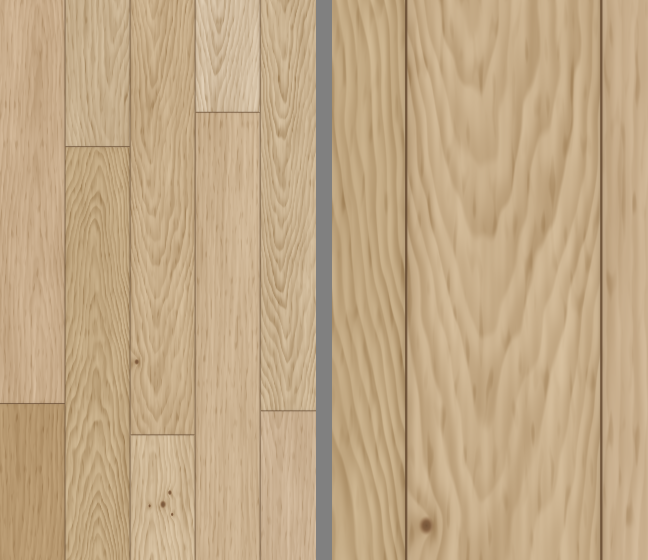
Left, the full canvas; right, a detail of the centre.
Reproduce this texture procedurally as a Shadertoy shader.

```glsl
#define PLANK_WIDTH 0.2058
#define SEAM_HALF 0.0012
#define SEAM_COLOR vec3(0.40, 0.29, 0.19)
#define KNOT_COLOR vec3(0.47, 0.32, 0.20)
#define GRAIN_TINT vec3(0.75, 1.0, 1.4)
#define RING_DENSITY 13.0
#define RING_DEPTH 0.15
#define FIBRE_DEPTH 0.065
#define PORE_DEPTH 0.10
#define LONE_KNOT vec2(0.433, 0.627)
#define KNOT_CLUSTER vec2(0.516, 0.176)

// Height of the butt joint in each column, in canvas widths
const float JOINT[5] = float[5](0.495, 1.308, 0.396, 1.417, 0.472);

// Plank tone in rgb, strength of the arched figure in w
const vec4 UPPER[5] = vec4[5](
    vec4(0.79, 0.68, 0.55, 0.35), vec4(0.79, 0.70, 0.57, 0.60),
    vec4(0.79, 0.69, 0.55, 0.80), vec4(0.83, 0.75, 0.64, 0.75),
    vec4(0.80, 0.71, 0.58, 1.00));
const vec4 LOWER[5] = vec4[5](
    vec4(0.72, 0.60, 0.44, 0.30), vec4(0.77, 0.67, 0.52, 1.00),
    vec4(0.82, 0.73, 0.60, 0.55), vec4(0.80, 0.70, 0.57, 0.12),
    vec4(0.80, 0.70, 0.58, 0.40));

float hash(vec2 p) {
    vec3 q = fract(p.xyx * vec3(0.1031, 0.1030, 0.0973));
    q += dot(q, q.yzx + 33.33);
    return fract((q.x + q.y) * q.z);
}

float corner(vec2 cell, vec2 offset) {
    float a = 6.2832 * hash(cell);
    return dot(vec2(cos(a), sin(a)), offset);
}

float gradientNoise(vec2 p) {
    vec2 i = floor(p), f = p - i, e = vec2(0.0, 1.0);
    vec2 u = f * f * f * (f * (f * 6.0 - 15.0) + 10.0);
    return mix(mix(corner(i, f), corner(i + e.yx, f - e.yx), u.x),
               mix(corner(i + e, f - e), corner(i + 1.0, f - 1.0), u.x), u.y);
}

// Distance to the nearest knot, in knot radii
float knotDistance(vec2 p) {
    float d = length((p - LONE_KNOT) * vec2(1.0, 0.8)) / 0.009;
    for (int i = 0; i < 4; i++) {
        float a = 1.05 + 2.2 * float(i - 1);
        vec2 c = KNOT_CLUSTER;
        if (i > 0) c += 0.043 * vec2(cos(a), sin(a));
        float radius = i == 0 ? 0.011 : 0.004 + 0.004 * hash(vec2(i, 7));
        d = min(d, length((p - c) * vec2(1.0, 0.75)) / radius);
    }
    return d;
}

// Growth rings: nested arches along the plank, straight lines at its sides
float rings(vec2 q, float seed, float figure, float bend) {
    float heart = 0.5 * (hash(vec2(seed, 3.0)) - 0.5);
    float way = hash(vec2(seed, 9.0)) < 0.5 ? -1.0 : 1.0;
    vec2 s = q + 17.0 * seed;
    float x = q.x - heart + 0.12 * gradientNoise(vec2(seed * 5.3, s.y * 0.45));
    float phase = RING_DENSITY * sqrt(x * x + 0.004) + way * 2.4 * figure * q.y;
    phase += (0.8 + 2.2 * figure) * gradientNoise(s * vec2(1.8, 0.5));
    phase += 0.7 * figure * gradientNoise(s * vec2(5.0, 1.8)) + bend;
    phase += 0.25 * gradientNoise(s * vec2(14.0, 4.0));
    float f = fract(phase);
    float weight = 0.65 + 0.5 * hash(vec2(floor(phase) + 50.0, seed));
    return weight * smoothstep(0.1, 0.8, f) * (1.0 - smoothstep(0.8, 1.0, f));
}

void mainImage(out vec4 fragColor, in vec2 fragCoord) {
    vec2 p = fragCoord / iResolution.x;
    float pixel = 1.0 / iResolution.x;

    // Find the plank and its local coordinates
    int column = clamp(int(p.x / PLANK_WIDTH), 0, 4);
    bool above = p.y > JOINT[column];
    vec4 plank = above ? UPPER[column] : LOWER[column];
    float seed = float(column) + (above ? 11.0 : 23.0);
    vec2 q = vec2(fract(p.x / PLANK_WIDTH) - 0.5, p.y / PLANK_WIDTH);
    vec2 s = q + vec2(7.1, 13.7) * seed;

    // Rings, fibres and open pores
    float knot = knotDistance(p);
    float ring = rings(q, seed, plank.w, 1.5 * exp(-0.4 * knot));
    float patchiness = 0.8 + 0.7 * gradientNoise(s * vec2(2.0, 0.5));
    float fibre = gradientNoise(s * vec2(26.0, 1.6))
                + 0.7 * gradientNoise(s * vec2(9.0, 0.7));
    float pore = smoothstep(0.12, 0.5, gradientNoise(s * vec2(30.0, 5.0)));
    float streak = gradientNoise(s * vec2(3.5, 0.25));
    float dark = RING_DEPTH * (0.35 + 0.65 * plank.w) * patchiness * ring;
    dark += FIBRE_DEPTH * fibre + PORE_DEPTH * pore * (0.35 + 0.65 * ring);
    dark += 0.07 * streak - 0.015;
    vec3 color = plank.rgb * (1.0 - dark * GRAIN_TINT);

    // Knots with a soft halo
    color *= 1.0 - 0.15 * exp(-0.9 * knot) * GRAIN_TINT;
    float core = 1.0 - smoothstep(0.35, 1.0, knot);
    color = mix(color, KNOT_COLOR * (0.85 + 0.3 * knot), 0.8 * core);

    // Seams between planks
    float side = abs(p.x - PLANK_WIDTH * max(1.0, round(p.x / PLANK_WIDTH)));
    float d = min(side, abs(p.y - JOINT[column]));
    color *= 1.0 - 0.09 * exp(-d / 0.003);
    float seam = clamp((SEAM_HALF - d) / pixel + 0.5, 0.0, 1.0);
    color = mix(color, SEAM_COLOR, 0.85 * seam);

    fragColor = vec4(color, 1.0);
}
```
